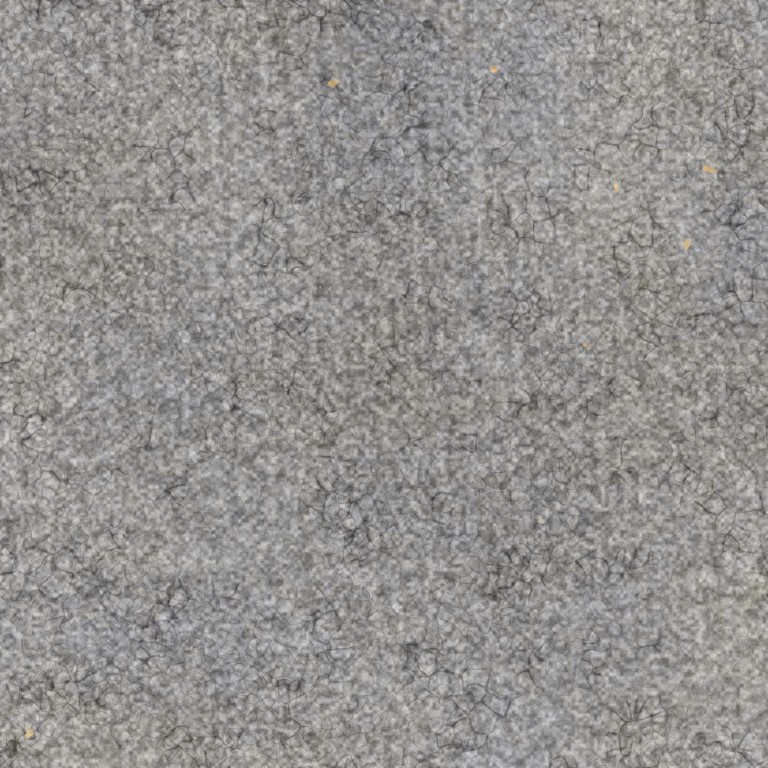
Give the GLSL for this texture, as a WebGL 2 fragment shader.

```glsl
#version 300 es
precision highp float;
// Weathered grey asphalt: fine packed grit, short dark fissures and a few tan chips.
uniform vec2 u_resolution;
out vec4 fragColor;

float hash(vec2 p) {
    return fract(sin(dot(p, vec2(127.1, 311.7))) * 43758.5453);
}

vec2 hash2(vec2 p) {
    return vec2(hash(p), hash(p + 57.3));
}

float valueNoise(vec2 p) {
    vec2 cell = floor(p);
    vec2 f = fract(p);
    f = f * f * (3.0 - 2.0 * f);
    float low = mix(hash(cell), hash(cell + vec2(1, 0)), f.x);
    float high = mix(hash(cell + vec2(0, 1)), hash(cell + vec2(1, 1)), f.x);
    return mix(low, high, f.y);
}

float fbm(vec2 p) {
    float sum = 0.0;
    float amplitude = 0.5;
    for (int i = 0; i < 4; i++) {
        sum += amplitude * valueNoise(p);
        p = mat2(1.6, 1.2, -1.2, 1.6) * p + 7.7;
        amplitude *= 0.5;
    }
    return sum / 0.9375;
}

// x: gap between the two nearest stones, y: random tone of the nearest
vec2 stones(vec2 p) {
    vec2 cell = floor(p);
    float nearest = 8.0;
    float second = 8.0;
    float tone = 0.0;
    for (int y = -1; y <= 1; y++) {
        for (int x = -1; x <= 1; x++) {
            vec2 id = cell + vec2(x, y);
            float d = length(id + hash2(id) - p);
            if (d < nearest) {
                second = nearest;
                nearest = d;
                tone = hash(id + 19.1);
            } else {
                second = min(second, d);
            }
        }
    }
    return vec2(second - nearest, tone);
}

// Scattered oval chips; x: coverage, y: random tone
vec2 chips(vec2 uv, float count, float chance, float radius) {
    vec2 p = uv * count;
    vec2 id = floor(p);
    vec2 offset = (fract(p) - mix(vec2(0.25), vec2(0.75), hash2(id + 3.7))) / count;
    float angle = 6.2832 * hash(id + 8.2);
    offset = mat2(cos(angle), sin(angle), -sin(angle), cos(angle)) * offset;
    offset.y *= mix(1.1, 2.3, hash(id + 12.9));
    float size = radius * mix(0.55, 1.0, hash(id + 31.4));
    float d = length(offset) + radius * 0.9 * (valueNoise(uv * 170.0) - 0.5);
    float cover = 1.0 - smoothstep(size * 0.4, size * 1.1, d);
    return vec2(cover * step(hash(id + 44.6), chance), hash(id + 71.5));
}

float gritTone(vec2 uv) {
    vec2 warp = vec2(valueNoise(uv * 90.0), valueNoise(uv * 90.0 + 33.0)) - 0.5;
    vec2 p = uv + warp * 0.009;
    vec2 coarse = stones(p * 72.0);
    vec2 fine = stones(p * 135.0 + 11.0);
    float rough = smoothstep(0.3, 0.7, fbm(uv * 11.0 + 5.0));

    float tone = 0.25 * (valueNoise(uv * 205.0) - 0.5);
    tone += 0.12 * (valueNoise(uv * 115.0 + 40.0) - 0.5);
    tone += 0.05 * (coarse.y - 0.5) + 0.07 * (fine.y - 0.5);
    tone -= mix(0.03, 0.09, rough) * (1.0 - smoothstep(0.0, 0.28, coarse.x));
    tone -= 0.05 * (1.0 - smoothstep(0.0, 0.35, fine.x));
    return tone;
}

float fissures(vec2 uv) {
    vec2 warp = vec2(valueNoise(uv * 60.0 + 9.0), valueNoise(uv * 60.0 + 71.0)) - 0.5;
    float gap = stones((uv + warp * 0.016) * 36.0).x;
    float broken = smoothstep(0.52, 0.75, valueNoise(uv * 26.0 + 15.0));
    return broken * (1.0 - smoothstep(0.02, 0.17, gap));
}

void main() {
    vec2 uv = gl_FragCoord.xy / u_resolution.y;

    // Grit over broad worn patches
    float patches = fbm(uv * 4.0 + 2.0) - 0.5;
    float tone = 0.627 + 0.12 * patches + gritTone(uv);
    tone -= 0.14 * fissures(uv);

    // Slight drift between warm and violet grey
    float warmth = 0.6 * (fbm(uv * 6.0 + 21.0) - 0.5) + 0.3 * (valueNoise(uv * 80.0) - 0.5);
    vec3 color = vec3(tone) + vec3(0.004, 0.0, -0.01);
    color += warmth * vec3(0.02, 0.025, -0.07);

    // Pale specks and tan chips
    vec2 speck = chips(uv, 42.0, 0.05, 0.0045);
    vec2 chip = chips(uv + 0.03, 8.0, 0.16, 0.0095);
    color = mix(color, vec3(0.82, 0.80, 0.74), 0.6 * speck.x);
    vec3 tan = mix(vec3(0.80, 0.64, 0.42), vec3(0.93, 0.85, 0.66), chip.y);
    tan += 0.25 * (valueNoise(uv * 150.0 + 6.0) - 0.5);
    color = mix(color, tan, 0.9 * chip.x);

    fragColor = vec4(clamp(color, 0.0, 1.0), 1.0);
}
```
